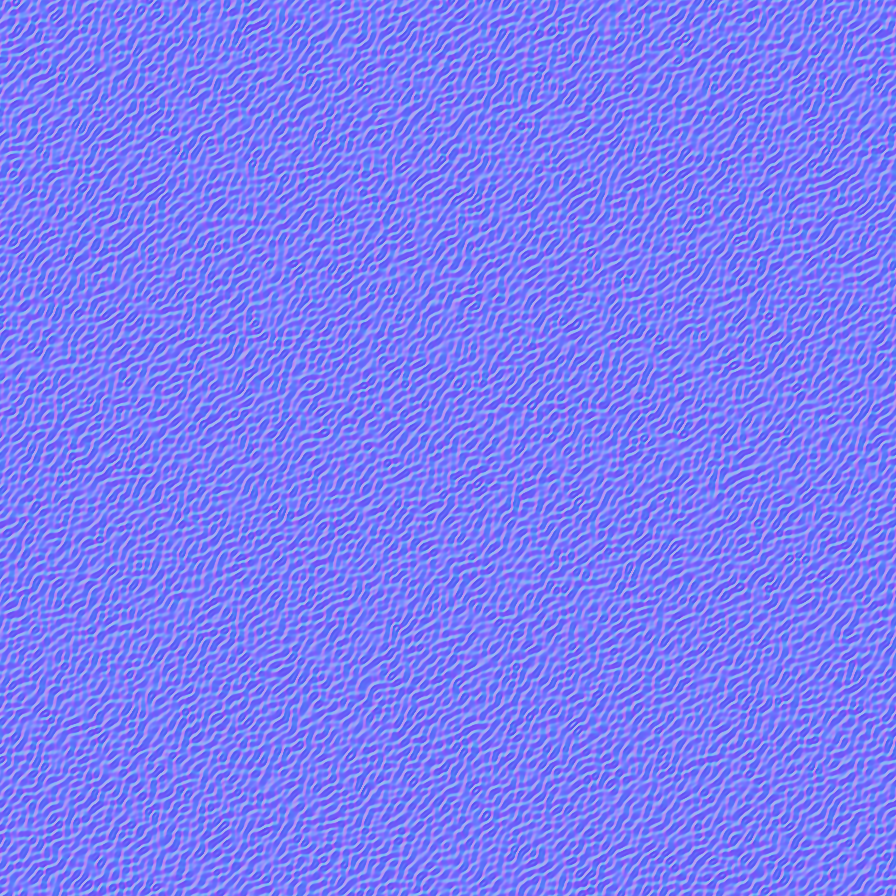
Give the GLSL for this texture map, as a Shadertoy shader.

```glsl
vec4 hash4(vec2 p) {
    vec4 d = vec4(dot(p, vec2(127.1, 311.7)), dot(p, vec2(269.5, 183.3)),
                  dot(p, vec2(419.2, 371.9)), dot(p, vec2(97.3, 157.7)));
    return fract(sin(d) * 43758.5453);
}

// Short wave packets scattered over a grid: slope in xy, height in z
vec3 ripples(vec2 p, float heading) {
    vec2 cell = floor(p);
    vec3 sum = vec3(0.0);
    for (int y = -1; y <= 1; y++)
    for (int x = -1; x <= 1; x++)
    for (int i = 0; i < 4; i++) {
        vec2 id = cell + vec2(x, y);
        vec4 rnd = hash4(id + 71.3 * float(i));
        vec2 offset = p - id - rnd.xy;
        float window = max(0.0, 1.0 - dot(offset, offset));

        // Each packet of a cell takes its own part of the fan of directions
        float angle = heading + ((float(i) + rnd.z) / 4.0 - 0.5) * 1.4;
        vec2 waveDir = vec2(cos(angle), sin(angle));
        float frequency = 6.2832 * mix(1.25, 1.75, fract(rnd.w * 17.0));
        float phase = frequency * dot(offset, waveDir) + 6.2832 * rnd.w;

        float height = window * window * sin(phase) / frequency;
        vec2 slope = window * window * cos(phase) * waveDir
                   - 4.0 * window * offset * sin(phase) / frequency;
        sum += vec3(slope, height);
    }
    return sum;
}

void mainImage(out vec4 fragColor, in vec2 fragCoord) {
    vec2 p = 64.0 * fragCoord / iResolution.y;
    float heading = -0.7;
    vec2 across = vec2(cos(heading), sin(heading));

    // Lean the ripples over, so that one flank is steeper than the other
    vec3 base = ripples(p, heading);
    vec2 slope = ripples(p + 0.3 * base.z * across, heading).xy;
    slope += 0.3 * base.xy * dot(across, slope);

    // Limit the steepest flanks
    slope *= 0.47;
    slope /= sqrt(1.0 + 2.5 * dot(slope, slope));

    // Encode the normal as colour, with green pointing down
    vec3 normal = normalize(vec3(slope.x, -slope.y, 1.0));
    fragColor = vec4(0.5 + 0.5 * normal, 1.0);
}
```
